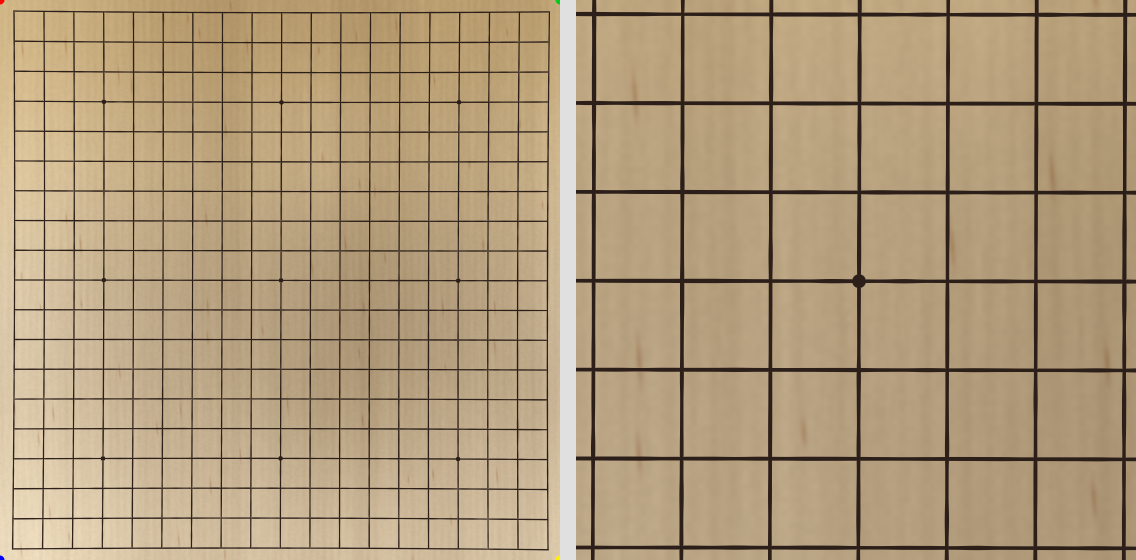
Left, the full canvas; right, a detail of the centre.
A Shadertoy shader for this pattern:

```glsl
// Pale wooden game board: 19 by 19 inked lines, nine star points, coloured corner marks.
#define CELLS 18.0
#define CENTER vec2(0.5018, 0.4993)
#define CELL_SIZE vec2(0.05263, 0.05287)
#define LINE_WIDTH 0.0023
#define STAR_RADIUS 0.0041
#define MARK_RADIUS 0.0080
#define LENS_BEND 0.02
#define GRAIN 0.10
#define INK vec3(0.15, 0.10, 0.08)
#define WOOD_DARK vec3(0.63, 0.54, 0.41)
#define WOOD_LIGHT vec3(0.91, 0.84, 0.72)

float hash(vec2 p) {
    p = fract(p * vec2(0.1031, 0.1137));
    p += dot(p, p.yx + 33.33);
    return fract((p.x + p.y) * p.x * 97.3);
}

float noise(vec2 p) {
    vec2 i = floor(p), f = fract(p);
    f = f * f * (3.0 - 2.0 * f);
    return mix(mix(hash(i), hash(i + vec2(1, 0)), f.x),
               mix(hash(i + vec2(0, 1)), hash(i + vec2(1, 1)), f.x), f.y);
}

// Coverage of a shape from its signed distance, one pixel of smoothing.
float cover(float dist, float pixel) {
    return clamp(0.5 - dist / pixel, 0.0, 1.0);
}

// Broad daylight: bright at the left and bottom, a soft shadow right of centre.
float daylight(vec2 uv) {
    vec2 s = (uv - vec2(0.66, 0.42)) / vec2(0.34, 0.30);
    float light = 0.50 + 0.34 * smoothstep(0.34, 0.0, uv.x);
    light += 0.22 * smoothstep(0.36, 0.0, uv.y);
    light += 0.14 * smoothstep(0.94, 1.0, uv.x);
    light -= 0.27 * exp(-dot(s, s));
    light -= 0.16 * smoothstep(0.65, 1.0, uv.y);
    return light + 0.10 * (noise(uv * vec2(5.0, 4.0) + 7.0) - 0.5);
}

// Fine upright grain over wider, slowly drifting bands.
float woodGrain(vec2 uv) {
    float x = uv.x + 0.006 * noise(uv * vec2(3.0, 2.5));
    float bands = noise(vec2(x * 26.0, uv.y * 1.2)) - 0.5;
    float fine = noise(vec2(x * 150.0, uv.y * 4.0 + 20.0)) - 0.5;
    float fibre = noise(vec2(x * 330.0, uv.y * 45.0)) - 0.5;
    float ripple = sin(x * 490.0 + 3.0 * noise(uv * vec2(9.0, 5.0)));
    return bands + 0.7 * fine + 0.45 * fibre + 0.22 * ripple;
}

// Short reddish streaks, at most one in each tile of a jittered layer.
float flecks(vec2 uv) {
    float sum = 0.0;
    for (int k = 0; k < 3; k++) {
        vec2 p = uv * vec2(15.0, 9.0) + float(k) * vec2(17.37, 11.61);
        vec2 id = floor(p);
        vec2 spot = 0.25 + 0.5 * vec2(hash(id + 3.1), hash(id + 8.7));
        vec2 d = fract(p) - spot;
        d.x += 0.12 * d.y;
        d /= vec2(0.028, 0.06 + 0.08 * hash(id + 5.3));
        sum += step(0.82, hash(id + 1.9)) * exp(-dot(d, d));
    }
    return sum;
}

vec3 wood(vec2 uv) {
    float tone = daylight(uv) + GRAIN * woodGrain(uv);
    vec3 color = mix(WOOD_DARK, WOOD_LIGHT, tone);
    color *= mix(vec3(1.0), vec3(1.0, 0.96, 0.85), smoothstep(0.35, 1.0, uv.y));
    color *= 1.0 + 0.025 * (noise(uv * 260.0) - 0.5);
    return color * mix(vec3(1.0), vec3(0.89, 0.80, 0.74), 0.7 * flecks(uv));
}

// Ink coverage of the grid and its star points.
float inkMask(vec2 uv, float pixel) {
    vec2 p = uv - CENTER;
    p += vec2(-0.0026 * p.y, 0.0015 * p.x);
    p *= 1.0 - LENS_BEND * dot(p, p);
    vec2 cell = p / CELL_SIZE;
    float reach = 0.5 * CELLS;

    vec2 nearest = clamp(round(cell), -reach, reach);
    vec2 toLine = abs(cell - nearest) * CELL_SIZE;
    vec2 beyond = (abs(cell) - reach) * CELL_SIZE;
    float wear = 0.85 + 0.3 * noise(uv * 70.0);
    float halfWidth = 0.5 * LINE_WIDTH * wear;
    float upright = max(toLine.x, beyond.y) - halfWidth;
    float level = max(toLine.y, beyond.x) - halfWidth;
    float ink = cover(min(upright, level), pixel);

    vec2 star = clamp(round(cell / 6.0), -1.0, 1.0) * 6.0;
    float dotDist = length((cell - star) * CELL_SIZE) - STAR_RADIUS;
    return max(ink, cover(dotDist, pixel));
}

void mainImage(out vec4 fragColor, in vec2 fragCoord) {
    vec2 uv = fragCoord / iResolution.xy;
    float pixel = 1.0 / min(iResolution.x, iResolution.y);
    vec3 color = wood(uv);
    color = mix(color, INK, 0.96 * inkMask(uv, pixel));

    // Corner marks: red and green above, blue and yellow below.
    vec2 corner = step(0.5, uv);
    vec3 above = mix(vec3(1, 0, 0), vec3(0, 0.8, 0.1), corner.x);
    vec3 below = mix(vec3(0, 0, 1), vec3(1, 0.95, 0), corner.x);
    float mark = cover(length(uv - corner) - MARK_RADIUS, pixel);
    color = mix(color, mix(below, above, corner.y), mark);
    fragColor = vec4(color, 1.0);
}
```
